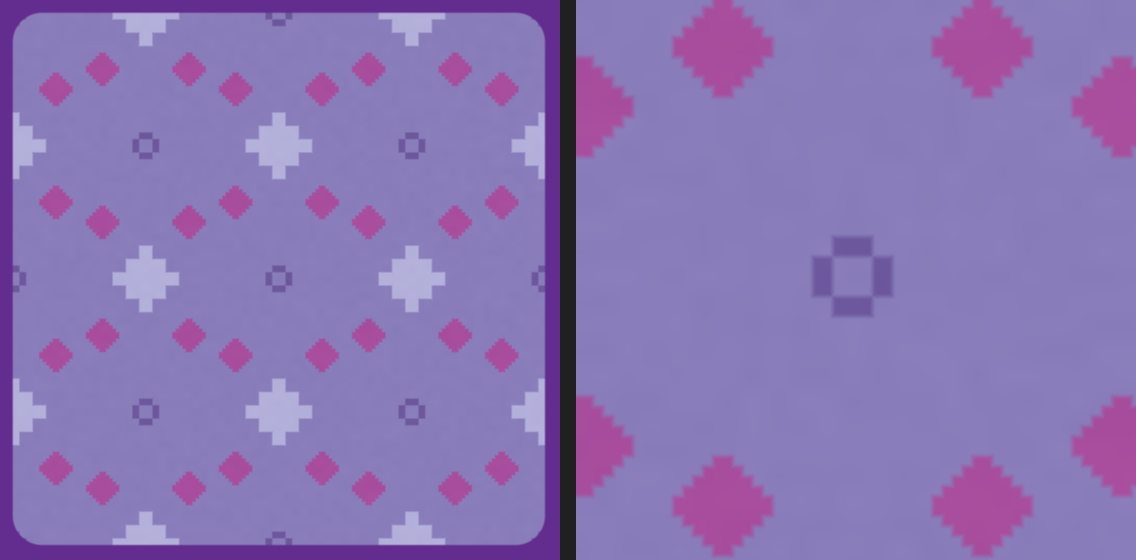
Left: the whole. Right: its middle third, enlarged.
Reproduce this pattern procedurally as a three.js fragment shader.

```glsl
// Rounded lavender panel with stepped stars, stepped diamonds and small rings in a purple frame.
#define CENTER vec2(0.498, 0.502)
#define CELL 0.01188
#define TILE 40.0
#define CORNER 4.4
#define SOFT 0.2
#define MOTTLE 0.012
#define FRAME_COLOR vec3(0.39, 0.175, 0.56)
#define PANEL_COLOR vec3(0.535, 0.49, 0.73)
#define STAR_COLOR vec3(0.70, 0.69, 0.855)
#define DIAMOND_COLOR vec3(0.66, 0.30, 0.615)
#define RING_COLOR vec3(0.425, 0.34, 0.615)

varying vec2 vUv;

float box(vec2 p, vec2 halfSize) {
  vec2 d = abs(p) - halfSize;
  return length(max(d, 0.0)) + min(max(d.x, d.y), 0.0);
}

// Union of three boxes, ten cells across
float star(vec2 p) {
  return min(box(p, vec2(3.0)), min(box(p, vec2(5.0, 1.0)), box(p, vec2(1.0, 5.0))));
}

// Staircase of half-cell steps, five cells across
float diamond(vec2 p) {
  float d = 1e3;
  for (int i = 1; i <= 5; i++) {
    float w = float(i);
    d = min(d, box(p, 0.5 * vec2(w, 6.0 - w)));
  }
  return d;
}

// Plus-shaped block with a square hole, four cells across
float ring(vec2 p) {
  float outer = min(box(p, vec2(2.0, 1.0)), box(p, vec2(1.0, 2.0)));
  return max(outer, -box(p, vec2(1.0)));
}

float fill(float d) {
  return 1.0 - smoothstep(-SOFT, SOFT, d);
}

float hash(vec2 p) {
  return fract(sin(dot(p, vec2(127.1, 311.7))) * 43758.5);
}

float noise(vec2 p) {
  vec2 i = floor(p);
  vec2 f = fract(p);
  f = f * f * (3.0 - 2.0 * f);
  vec2 e = vec2(1.0, 0.0);
  return mix(mix(hash(i), hash(i + e), f.x),
             mix(hash(i + e.yx), hash(i + e.xx), f.x), f.y);
}

void main() {
  // Position in cells, folded into one quarter of a tile
  vec2 p = (vUv - CENTER) / CELL;
  float halfTile = 0.5 * TILE;
  vec2 q = abs(mod(p + halfTile, TILE) - halfTile);

  // Motifs
  float stars = min(star(q - vec2(halfTile, 0.0)), star(q - vec2(0.0, halfTile)));
  float diamonds = min(diamond(q - vec2(6.5, 11.5)), diamond(q - vec2(13.5, 8.5)));
  float rings = min(ring(q), ring(q - halfTile));

  vec3 color = PANEL_COLOR;
  color = mix(color, RING_COLOR, fill(rings));
  color = mix(color, DIAMOND_COLOR, fill(diamonds));
  color = mix(color, STAR_COLOR, fill(stars));

  // Faint mottling inside the panel
  color += MOTTLE * (noise(p * 0.8) - 0.5);

  // Rounded panel on the frame, two tiles wide
  float panel = box(p, vec2(TILE - CORNER)) - CORNER;
  gl_FragColor = vec4(mix(FRAME_COLOR, color, fill(panel)), 1.0);
}
```
